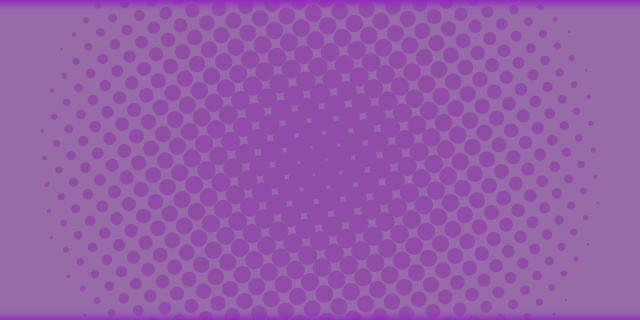
Write a Shadertoy shader that draws this background.

```glsl
const vec3 MAUVE = vec3(0.59, 0.42, 0.66);
const vec3 PLUM = vec3(0.57, 0.30, 0.66);
const vec3 VIOLET = vec3(0.58, 0.15, 0.75);

const float SPACING = 0.059;              // distance between neighbouring dots
const float SCREEN_ANGLE = radians(40.0);
const vec2 SCREEN_ORIGIN = vec2(0.019, 0.0);
const float HALFTONE_RADIUS = 0.89;       // dots vanish at this distance

vec2 rotate(vec2 p, float angle) {
    float c = cos(angle), s = sin(angle);
    return vec2(c * p.x - s * p.y, s * p.x + c * p.y);
}

// Dot radius in cell units for a given distance from the centre
float dotRadius(float centreDistance, float fadeRadius) {
    float falloff = pow(centreDistance / fadeRadius, 1.5);
    float ink = clamp(1.0 - falloff, 0.0, 1.0);
    float separate = sqrt(ink / 3.14159);
    float merged = 0.7071 - 0.5 * sqrt(falloff);
    return ink > 0.5 ? max(separate, merged) : separate;
}

// Rotated dot screen; neighbours are included because large dots overlap
float halftone(vec2 p, float spacing, float angle, float pixel) {
    vec2 grid = rotate(p - SCREEN_ORIGIN, angle) / spacing;
    float ink = 0.0;
    for (int y = -1; y <= 1; y++) {
        for (int x = -1; x <= 1; x++) {
            vec2 cell = floor(grid) + vec2(x, y) + 0.5;
            vec2 centre = rotate(cell * spacing, -angle) + SCREEN_ORIGIN;
            float radius = spacing * dotRadius(length(centre), HALFTONE_RADIUS);
            float edge = length(p - centre) - radius;
            float disc = clamp(0.5 - edge / pixel, 0.0, 1.0);
            ink = max(ink, disc * step(0.001, radius));
        }
    }
    return ink;
}

float edgeGlow(float edgeDistance, float width, float strength) {
    return strength * pow(clamp(1.0 - edgeDistance / width, 0.0, 1.0), 1.4);
}

void mainImage(out vec4 fragColor, in vec2 fragCoord) {
    float pixel = 1.0 / iResolution.y;
    vec2 p = (fragCoord - 0.5 * iResolution.xy) * pixel;

    // Dots over the flat ground
    float ink = halftone(p, SPACING, SCREEN_ANGLE, pixel);
    vec3 color = mix(MAUVE, PLUM, ink);

    // Violet bands along the top and bottom edges
    color = mix(color, VIOLET, edgeGlow(0.5 - p.y, 0.035, 0.95));
    color = mix(color, VIOLET, edgeGlow(0.5 + p.y, 0.031, 0.85));

    fragColor = vec4(color, 1.0);
}
```
